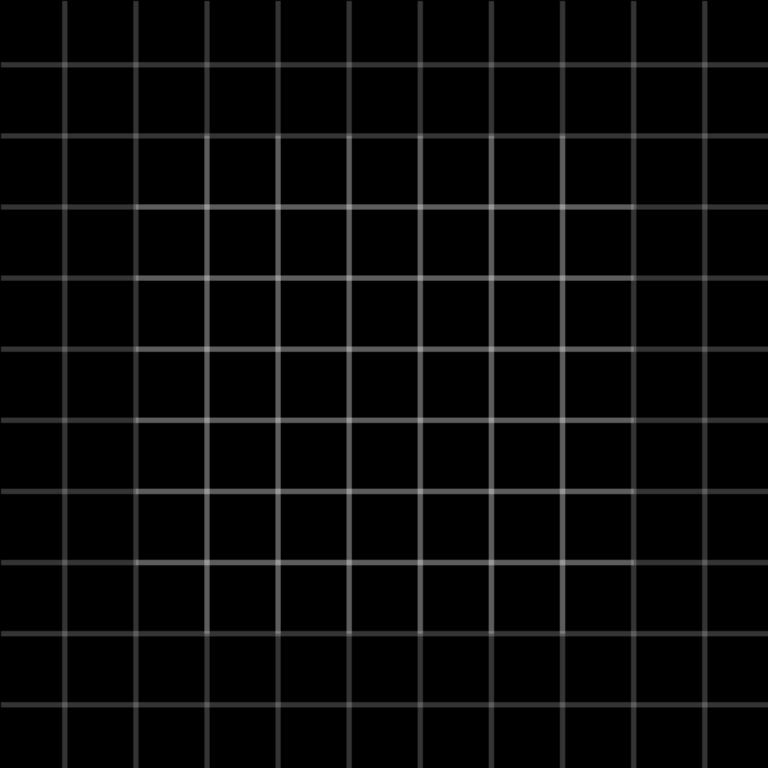
This pattern is drawn by a three.js fragment shader. Its source:

```glsl
// Square grid of translucent white lines on black, doubled in brightness near the centre.
varying vec2 vUv;

// Soft coverage of the band |d| < halfWidth, in grid cells; the edge is one 512th of the canvas.
vec2 band(vec2 d, vec2 halfWidth) {
  const float soft = 10.8 / 512.0;
  return clamp((halfWidth - abs(d)) / soft + 0.5, 0.0, 1.0);
}

void main() {
  // Cell units from the grid centre, with lines at every half integer
  vec2 cell = (vUv - vec2(0.501, 0.499)) * 10.8;
  vec2 line = band(fract(cell) - 0.5, vec2(0.0372));

  // Outer layer: ten lines each way; x holds vertical lines, y horizontal ones
  vec2 outer = line * band(cell.yx, vec2(5.397));

  // Inner layer: the middle six lines each way, reaching half a cell further
  vec2 inner = line * step(abs(cell), vec2(3.0)) * band(cell.yx, vec2(3.5));

  // Each stroke veils what lies below, so crossings grow lighter
  vec2 clear = (1.0 - 0.203 * outer) * (1.0 - 0.203 * inner);
  gl_FragColor = vec4(vec3(1.0 - clear.x * clear.y), 1.0);
}
```
